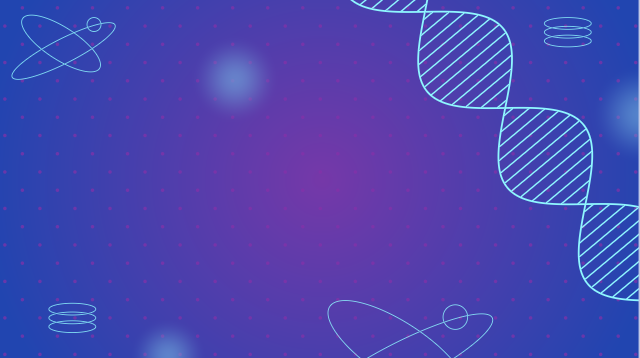
A Shadertoy shader for this background:

```glsl
// Violet-blue science backdrop: dot lattice, soft glows, a DNA helix, orbits and coils.

const vec3 CYAN = vec3(0.56, 0.97, 1.0);

// Antialiased coverage of a signed distance, one pixel wide
float cover(float d) {
    return clamp(0.5 - d * iResolution.y, 0.0, 1.0);
}

float stroke(float d, float halfWidth) {
    return cover(abs(d) - halfWidth);
}

mat2 rotation(float degrees) {
    float a = radians(degrees);
    return mat2(cos(a), -sin(a), sin(a), cos(a));
}

// First-order distance to an axis-aligned ellipse
float ellipse(vec2 q, vec2 radii) {
    float f = length(q / radii);
    return f * (f - 1.0) / max(length(q / (radii * radii)), 1e-4);
}

// Two tilted orbits and a small ring
float atom(vec2 p, vec2 center, float scale) {
    vec2 q = (p - center) / scale;
    float d = abs(ellipse(rotation(-33.0) * q, vec2(0.128, 0.045)));
    d = min(d, abs(ellipse(rotation(27.0) * (q - vec2(0.007, -0.021)), vec2(0.161, 0.034))));
    d = min(d, abs(length(q - vec2(0.092, 0.053)) - 0.0195));
    return stroke(d * scale, 0.0012);
}

// Three stacked flat rings
float coil(vec2 p, vec2 center) {
    float d = 1.0;
    for (int i = -1; i <= 1; i++) {
        vec2 q = p - center - vec2(0.0, 0.0245 * float(i));
        d = min(d, abs(ellipse(q, vec2(0.0654, 0.0164))));
    }
    return stroke(d, 0.0012);
}

// Two opposite sine strands joined by rungs along a slanted axis
float helix(vec2 p) {
    const float lobe = 0.35, amplitude = 0.138, PI = 3.14159;
    vec2 q = p - vec2(1.187, 0.967);
    float along = dot(q, vec2(0.641, -0.768)) / lobe;
    float across = abs(dot(q, vec2(0.768, 0.641)));
    float slope = amplitude * PI / lobe * cos(PI * along);
    float edge = (across - amplitude * abs(sin(PI * along))) / sqrt(1.0 + slope * slope);
    float rung = (fract(along * 12.0) - 0.5) * lobe / 12.0;
    return max(stroke(edge, 0.0025), stroke(rung, 0.002) * cover(edge));
}

// Staggered lattice of round dots
float dots(vec2 p) {
    vec2 period = vec2(0.0979, 0.1019);
    vec2 q = p - vec2(0.0136, 0.6215);
    vec2 a = mod(q + 0.5 * period, period) - 0.5 * period;
    vec2 b = mod(q, period) - 0.5 * period;
    return cover(min(length(a), length(b)) - 0.0048);
}

float glow(vec2 p, vec2 center, float radius) {
    return 0.6 * (1.0 - smoothstep(0.0, radius, length(p - center)));
}

void mainImage(out vec4 fragColor, in vec2 fragCoord) {
    vec2 p = fragCoord / iResolution.y;
    float right = iResolution.x / iResolution.y;

    // Radial backdrop and lattice
    float r = length(p - vec2(0.9, 0.498));
    vec3 color = mix(vec3(0.46, 0.22, 0.66), vec3(0.13, 0.27, 0.69), min(r / 0.95, 1.0));
    color = mix(color, vec3(0.52, 0.19, 0.66), 0.7 * dots(p));

    // Soft glows
    float light = glow(p, vec2(0.657, 0.778), 0.125);
    light = max(light, glow(p, vec2(0.47, 0.005), 0.108));
    light = max(light, glow(p, vec2(1.79, 0.68), 0.14));
    color = mix(color, vec3(0.45, 0.68, 0.87), light);

    // Thin ornaments
    float lines = max(atom(p, vec2(0.1706, 0.8785), 1.0), atom(p, vec2(1.11, 0.021), 1.76));
    lines = max(lines, max(coil(p, vec2(1.586, 0.91)), coil(p, vec2(0.202, 0.112))));
    color = mix(color, CYAN, 0.85 * lines);

    // Helix and pale right border
    color = mix(color, CYAN, helix(p));
    color = mix(color, vec3(0.75, 0.78, 0.9), cover(right - 0.004 - p.x));
    fragColor = vec4(color, 1.0);
}
```
